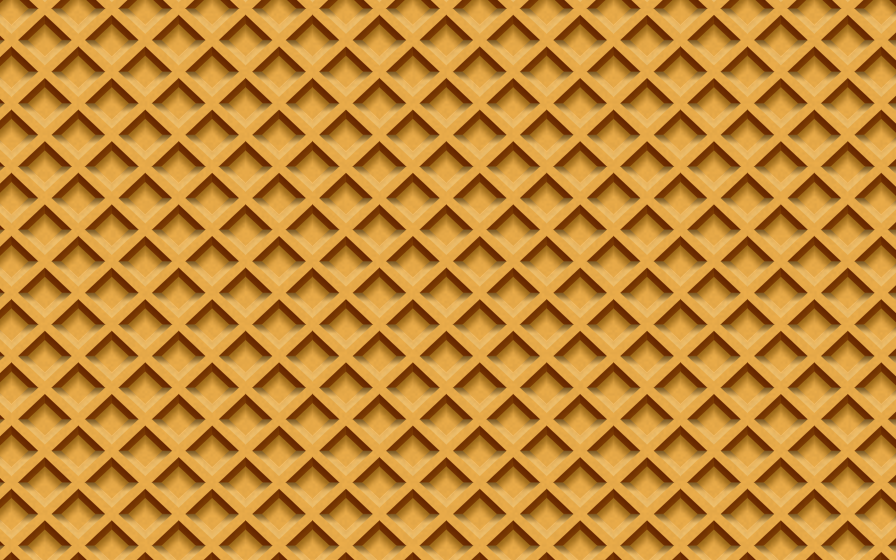
Write a Shadertoy shader that draws this pattern.

```glsl
float hash(vec2 p) {
    return fract(sin(dot(p, vec2(127.1, 311.7))) * 43758.5453);
}

float valueNoise(vec2 p) {
    vec2 i = floor(p), f = fract(p);
    f = f * f * (3.0 - 2.0 * f);
    return mix(mix(hash(i), hash(i + vec2(1, 0)), f.x),
               mix(hash(i + vec2(0, 1)), hash(i + vec2(1, 1)), f.x), f.y);
}

// Square pocket in diagonal coordinates: q spans -1..1, aa is the edge softness
vec3 wafflePocket(vec2 q, float aa) {
    float ring = max(abs(q.x), abs(q.y));
    float upper = max(q.x, q.y);
    float height = 0.5 * (q.x + q.y);

    // Floor, shaded below the two upper walls
    vec3 base = mix(vec3(0.90, 0.66, 0.28), vec3(0.62, 0.42, 0.10),
                    smoothstep(0.0, 0.51, upper));

    // Upper walls in shade, the right one deeper
    float rightSide = smoothstep(-aa, aa, q.x - q.y);
    float depth = smoothstep(0.8, 0.51, ring);
    vec3 shadeWall = mix(vec3(0.48, 0.23, 0.01), vec3(0.38, 0.13, 0.0),
                         0.45 * rightSide + 0.4 * (1.0 - depth));

    // Lower walls in light, dimmed toward the side corners
    vec3 litWall = mix(vec3(0.92, 0.74, 0.42), vec3(0.91, 0.70, 0.36), depth);
    litWall += 0.03 * (1.0 - smoothstep(0.0, 0.04, abs(ring - 0.53)));
    litWall = mix(litWall, vec3(0.50, 0.37, 0.16), smoothstep(-0.32, 0.0, height));

    vec3 wall = mix(litWall, shadeWall, smoothstep(-aa, aa, height));
    vec3 color = mix(base, wall, smoothstep(-aa, aa, ring - 0.51));

    // Raised grid
    return mix(color, vec3(0.905, 0.665, 0.285), smoothstep(-aa, aa, ring - 0.8));
}

void mainImage(out vec4 fragColor, in vec2 fragCoord) {
    vec2 p = fragCoord / iResolution.y;

    // Diagonal lattice: pockets on alternating rows and columns
    vec2 s = (p - vec2(0.797, 0.477)) / vec2(0.05974, 0.05642);
    vec2 diagonal = vec2(s.x + s.y, s.y - s.x);
    vec2 q = 2.0 * fract(0.5 * diagonal + 0.5) - 1.0;
    float aa = 17.0 / iResolution.y;

    // Fine baked grain
    vec3 color = wafflePocket(q, aa);
    color *= 1.0 + 0.04 * (valueNoise(p * 230.0) - 0.5);
    fragColor = vec4(color, 1.0);
}
```
